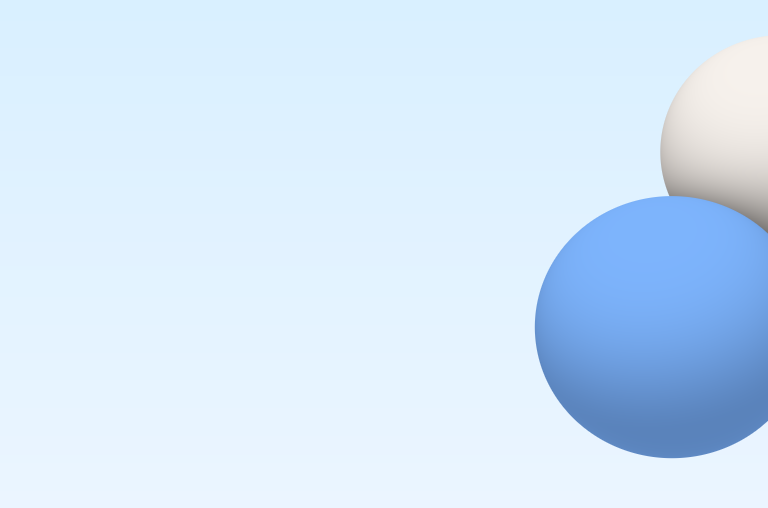
A WebGL 1 fragment shader for this background:

```glsl
precision highp float;

uniform vec2 u_resolution;

// Lengths are in canvas heights; x is measured from the right edge.
const vec2 BLUE_CENTER = vec2(-0.189, 0.356);
const vec2 BLUE_RADII = vec2(0.270, 0.258);
const vec2 WHITE_CENTER = vec2(0.028, 0.701);
const vec2 WHITE_RADII = vec2(0.240, 0.230);

const vec3 SKY_TOP = vec3(0.850, 0.940, 1.0);
const vec3 SKY_BOTTOM = vec3(0.922, 0.961, 1.0);
const vec3 BLUE_LIGHT = vec3(0.490, 0.705, 0.990);
const vec3 BLUE_SHADE = vec3(0.350, 0.510, 0.730);
const vec3 WHITE_LIGHT = vec3(0.965, 0.945, 0.925);
const vec3 WHITE_SHADE = vec3(0.660, 0.640, 0.625);

const vec3 LIGHT_DIR = vec3(-0.15, 0.75, 0.65);
const float LIGHT_START = -0.25;
const float LIGHT_FULL = 1.0;
const float BOUNCE = 0.2;
const float CONTACT_STRENGTH = 0.3;
const float CONTACT_REACH = 0.05;

// Soft light over a ball, where q is the position in units of its radii.
vec3 shadeBall(vec2 q, vec3 shade, vec3 light) {
    float z = sqrt(max(1.0 - dot(q, q), 0.0));
    float diffuse = dot(vec3(q, z), normalize(LIGHT_DIR));
    float lit = smoothstep(LIGHT_START, LIGHT_FULL, diffuse);
    lit += BOUNCE * pow(1.0 - z, 3.0) * max(-q.y, 0.0);
    return mix(shade, light, lit);
}

// Antialiased coverage of a ball.
float coverBall(vec2 q, vec2 radii) {
    float edge = (length(q) - 1.0) * radii.y;
    return clamp(0.5 - edge * u_resolution.y, 0.0, 1.0);
}

void main() {
    vec2 p = (gl_FragCoord.xy - vec2(u_resolution.x, 0.0)) / u_resolution.y;
    vec2 blueQ = (p - BLUE_CENTER) / BLUE_RADII;
    vec2 whiteQ = (p - WHITE_CENTER) / WHITE_RADII;

    // Sky
    vec3 color = mix(SKY_BOTTOM, SKY_TOP, p.y);

    // White ball, darkened underneath where it nears the blue one
    float gap = max(length(blueQ) - 1.0, 0.0) * BLUE_RADII.y;
    float underside = 1.0 - smoothstep(-0.7, 0.1, whiteQ.y);
    float contact = CONTACT_STRENGTH * exp(-gap / CONTACT_REACH) * underside;
    vec3 white = shadeBall(whiteQ, WHITE_SHADE, WHITE_LIGHT) * (1.0 - contact);
    color = mix(color, white, coverBall(whiteQ, WHITE_RADII));

    // Blue ball in front
    vec3 blue = shadeBall(blueQ, BLUE_SHADE, BLUE_LIGHT);
    color = mix(color, blue, coverBall(blueQ, BLUE_RADII));

    gl_FragColor = vec4(color, 1.0);
}
```
